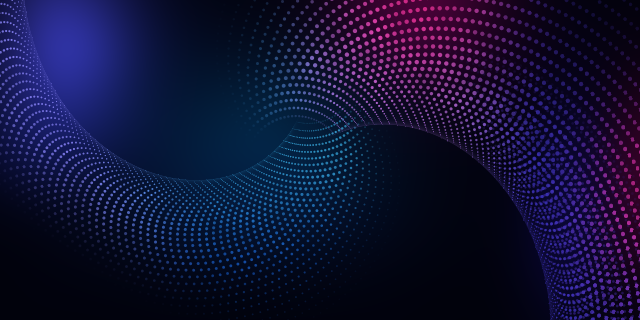
Reproduce this background procedurally as a WebGL 2 fragment shader.

```glsl
#version 300 es
precision highp float;
// Two dotted sheets fan out of a central twist over dark blue and magenta glows.

uniform vec2 u_resolution;
out vec4 fragColor;

// A sheet is a fan of spiral strands, packed tightly toward its folded edge.
struct Sheet {
    vec2 origin;    // point where the strands converge
    float facing;   // 1 opens to the right, -1 to the left
    vec2 bend;      // linear and quadratic turn with distance
    float start;    // angle of the folded edge
    float span;     // angle covered by the strands
    float strands;  // number of strands
    float rows;     // growth of row density with distance
    float dotSize;  // largest dot radius
};

float glow(vec2 p, vec2 center, vec2 size) {
    vec2 q = (p - center) / size;
    return exp(-dot(q, q));
}

vec2 gradient(vec2 cell) {
    float angle = 6.2832 * fract(sin(dot(cell, vec2(127.1, 311.7))) * 43758.5);
    return vec2(cos(angle), sin(angle));
}

float gradientNoise(vec2 p) {
    vec2 i = floor(p), f = fract(p);
    vec2 w = f * f * f * (f * (f * 6.0 - 15.0) + 10.0);
    vec2 e = vec2(1.0, 0.0);
    float low = mix(dot(gradient(i), f), dot(gradient(i + e), f - e), w.x);
    float high = mix(dot(gradient(i + e.yx), f - e.yx), dot(gradient(i + 1.0), f - 1.0), w.x);
    return mix(low, high, w.y);
}

// Returns dot coverage, position across the sheet, and distance from its origin.
vec3 sheetDots(vec2 p, Sheet s, float pixel) {
    vec2 d = (p - s.origin) * s.facing;
    float r = length(d);
    float across = (atan(d.y, d.x) + s.bend.x * r + s.bend.y * r * r - s.start) / s.span;
    if (across <= 0.0 || across > 1.2) return vec3(0.0, across, r);

    // Lattice of strands and rows, with its local spacing
    float fold = sqrt(across);
    vec2 cell = vec2(s.strands * fold, 31.0 * r + s.rows * r * r);
    vec2 gap = vec2(2.0 * fold * s.span / s.strands, 1.0 / (31.0 + 2.0 * s.rows * r));
    vec2 o = (fract(cell) - 0.5) * gap;

    // Undo the spiral shear so that the dots stay round
    float shear = r * (s.bend.x + 2.0 * s.bend.y * r);
    vec2 offset = vec2(o.y, r * o.x - shear * o.y);
    float strandGap = gap.x * r / sqrt(1.0 + shear * shear);
    float radius = min(s.dotSize * (1.0 - 0.55 * smoothstep(0.4, 1.0, across)), 0.32 * strandGap);
    float cover = clamp((radius - length(offset)) / pixel + 0.5, 0.0, 1.0);

    // Thin sheen along the fold
    float sheen = 0.3 * smoothstep(0.0, 0.004, across) * exp(-70.0 * across);
    return vec3(max(cover, sheen) * smoothstep(0.13, 0.2, r), across, r);
}

vec3 background(vec2 p) {
    vec3 c = vec3(0.004, 0.006, 0.045);
    c += vec3(0.16, 0.15, 0.46) * glow(p, vec2(0.2, 0.87), vec2(0.22, 0.28));
    c += vec3(0.01, 0.03, 0.1) * glow(p, vec2(0.3, 0.8), vec2(0.35, 0.35));
    c += vec3(0.0, 0.11, 0.16) * glow(p, vec2(0.82, 0.6), vec2(0.36, 0.25));
    c += vec3(0.01, 0.05, 0.12) * glow(p, vec2(0.78, 0.36), vec2(0.45, 0.22));
    c += vec3(0.02, 0.03, 0.12) * glow(p, vec2(0.14, 0.56), vec2(0.26, 0.17));
    c += vec3(0.25, 0.0, 0.13) * glow(p, vec2(1.32, 1.02), vec2(0.24, 0.22));
    c += vec3(0.04, 0.0, 0.05) * glow(p, vec2(1.35, 0.85), vec2(0.4, 0.25));
    c += vec3(0.03, 0.02, 0.16) * glow(p, vec2(1.78, 0.35), vec2(0.15, 0.35));
    c += vec3(0.2, 0.0, 0.09) * glow(p, vec2(2.03, 0.44), vec2(0.14, 0.3));
    return c * (1.0 + 0.1 * gradientNoise(p * 3.0));
}

vec3 lowerColor(vec2 p) {
    vec3 cyan = mix(vec3(0.08, 0.32, 0.7), vec3(0.2, 0.62, 0.82), smoothstep(0.15, 0.55, p.y));
    return mix(vec3(0.52, 0.5, 0.95), cyan, smoothstep(0.2, 0.7, p.x));
}

vec3 upperColor(vec2 p) {
    vec3 c = mix(vec3(0.2, 0.5, 0.75), vec3(0.64, 0.46, 0.9), smoothstep(0.8, 1.15, p.x));
    c = mix(c, vec3(0.22, 0.2, 0.75), smoothstep(1.4, 1.7, p.x));
    c = mix(c, vec3(0.97, 0.2, 0.62), glow(p, vec2(1.3, 0.99), vec2(0.28, 0.27)));
    return mix(c, vec3(0.85, 0.18, 0.62), glow(p, vec2(2.0, 0.42), vec2(0.16, 0.33)));
}

void main() {
    vec2 p = gl_FragCoord.xy / u_resolution.y;
    float pixel = 1.0 / u_resolution.y;
    Sheet lower = Sheet(vec2(0.964, 0.766), -1.0, vec2(1.185, 0.805), 1.505, 1.484, 38.0, 35.0, 0.0047);
    Sheet upper = Sheet(vec2(0.924, 0.479), 1.0, vec2(1.582, 0.0), 0.925, 2.094, 39.0, 24.0, 0.0068);
    Sheet under = upper;
    under.strands = 47.0;
    under.rows = 33.0;
    under.dotSize = 0.004;
    vec3 low = sheetDots(p, lower, pixel);
    vec3 high = sheetDots(p, upper, pixel);
    vec3 back = sheetDots(p, under, pixel);

    // Dots fade toward the loose edge of each sheet
    float reach = mix(0.66, 1.05, smoothstep(0.2, 0.95, p.x));
    float lowLight = low.x * (1.0 - smoothstep(reach - 0.55, reach, low.y));
    float highLight = high.x * (1.0 - smoothstep(0.42, 0.98, high.y));
    highLight *= 1.0 - 0.7 * glow(p, vec2(1.95, 0.95), vec2(0.45, 0.38));
    float backLight = back.x * (1.0 - smoothstep(0.1, 0.42, back.y)) * smoothstep(0.5, 0.75, back.z);

    float shimmer = 0.82 + 0.3 * gradientNoise(p * 14.0);
    vec3 color = background(p);
    color = mix(color, vec3(0.28, 0.18, 0.72), 0.5 * backLight);
    color = mix(color, lowerColor(p), lowLight * shimmer);
    color = mix(color, upperColor(p), highLight * shimmer);
    fragColor = vec4(color, 1.0);
}
```
